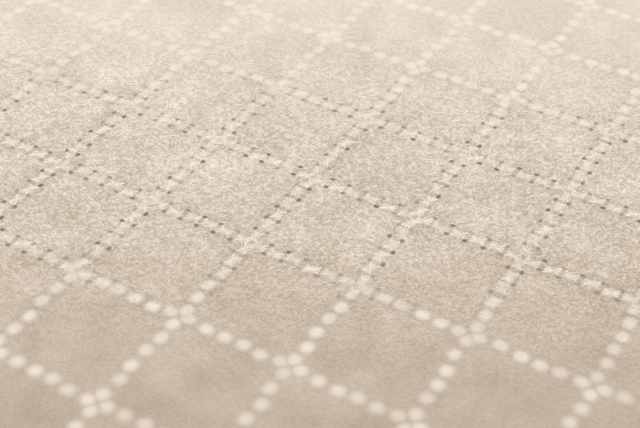
Reproduce this texture procedurally as a WebGL 2 fragment shader.

```glsl
#version 300 es
precision highp float;

uniform vec2 u_resolution;
out vec4 fragColor;

const float STITCHES = 6.0;      // stitches along one side of a square
const float HALF_WIDTH = 0.36;   // seam half width, in stitch lengths
const vec3 FAR_SUEDE = vec3(0.900, 0.853, 0.790);
const vec3 MID_SUEDE = vec3(0.856, 0.802, 0.736);
const vec3 NEAR_SUEDE = vec3(0.760, 0.690, 0.615);
const vec3 THREAD = vec3(0.985, 0.945, 0.890);
const vec3 HOLE = vec3(0.48, 0.41, 0.35);

float hash(vec2 p) {
  vec3 q = fract(vec3(p.xyx) * 0.1031);
  q += dot(q, q.yzx + 33.33);
  return fract((q.x + q.y) * q.z);
}

float noise(vec2 p) {
  vec2 i = floor(p), f = fract(p);
  f = f * f * (3.0 - 2.0 * f);
  float low = mix(hash(i), hash(i + vec2(1, 0)), f.x);
  float high = mix(hash(i + vec2(0, 1)), hash(i + vec2(1, 1)), f.x);
  return mix(low, high, f.y);
}

float fbm(vec2 p) {
  float sum = 0.0, amp = 0.5;
  for (int i = 0; i < 4; i++) {
    sum += amp * noise(p);
    p = mat2(1.6, 1.2, -1.2, 1.6) * p + 7.3;
    amp *= 0.5;
  }
  return sum / 0.9375;
}

float segment(vec2 p, vec2 a, vec2 b) {
  vec2 pa = p - a, ba = b - a;
  return length(pa - ba * clamp(dot(pa, ba) / dot(ba, ba), 0.0, 1.0));
}

float disc(float d, float radius, float soft) {
  return 1.0 - smoothstep(radius - soft, radius + soft, d);
}

// Slanted strands over a short padded core; defocus melts them into one bead
float stitch(vec2 p, float blur, float soft, float seed) {
  float lean = 0.22 * (seed - 0.5);
  float strand = 1.0;
  for (int k = -1; k <= 1; k++) {
    float slope = 0.19 * float(k);
    strand = min(strand, segment(p, vec2(-0.31, lean - slope), vec2(0.31, slope - lean)));
  }
  float body = length(p * vec2(1.0, 1.12));
  float core = disc(body, 0.29, 0.04 + soft);
  float sharp = max(disc(strand, 0.075, soft), core * 0.55);
  float bead = disc(body, 0.35, 0.05 + soft);
  return mix(sharp, bead, smoothstep(0.05, 0.6, blur)) * (0.75 + 0.35 * seed);
}

// x: thread cover, y: needle holes, z: pressed groove
vec3 seam(float along, float across, float blur) {
  float row = round(across);
  vec2 q = vec2(along, across - row) * STITCHES;
  float soft = 0.03 + 0.15 * blur + 0.3 * fwidth(along * STITCHES);
  float thread = 0.0;
  for (int k = -1; k <= 1; k++) {
    float id = floor(q.x) + float(k);
    float seed = hash(vec2(id, row * 17.0) + 200.0);
    vec2 center = vec2(id + 0.5 + 0.16 * (seed - 0.5), 0.2 * (fract(seed * 7.0) - 0.5));
    thread = max(thread, stitch(q - center, blur, soft, seed));
  }
  float side = sign(q.y);
  float depth = hash(vec2(round(q.x) + 90.0 * side, row + 300.0));
  vec2 toHole = vec2(q.x - round(q.x), abs(q.y) - HALF_WIDTH);
  float hole = disc(length(toHole * vec2(0.8, 1.0)), 0.11, soft);
  hole *= (0.25 + 0.75 * depth) * (1.0 - smoothstep(0.0, 0.6, blur));
  float groove = exp(-pow(q.y / (HALF_WIDTH * 1.6), 2.0));
  return vec3(thread, hole, groove);
}

// Tilted view plane to square grid units
vec2 toGrid(vec2 p) {
  mat3 view = mat3(0.1763, 0.0645, -0.0293,
                   -0.1574, 0.1024, -0.0528,
                   0.7715, 0.0879, 1.0);
  vec3 g = inverse(view) * vec3(p, 1.0);
  return g.xy / g.z;
}

vec3 suede(vec2 p, float blur) {
  float light = p.y + 0.16 * (fbm(p * 3.0) - 0.5);
  vec3 color = mix(FAR_SUEDE, MID_SUEDE, smoothstep(0.0, 0.5, light));
  color = mix(color, NEAR_SUEDE, smoothstep(0.4, 1.1, light));
  float mottle = fbm(p * vec2(13.0, 18.0) + 5.0) - 0.5;
  vec2 brushed = p + 0.008 * vec2(noise(p * 40.0), noise(p * 40.0 + 50.0));
  float nap = noise(brushed * vec2(110.0, 190.0)) - 0.5;
  float fiber = noise(brushed * vec2(230.0, 320.0) + 9.0) - 0.5;
  color += vec3(0.9, 1.0, 1.1) * mottle * 0.09;
  return color + nap * mix(0.095, 0.02, blur) + fiber * mix(0.14, 0.04, blur);
}

void main() {
  vec2 p = gl_FragCoord.xy / u_resolution.y;
  p.y = 1.0 - p.y;

  // Shallow focus band
  float offFocus = abs(p.y - 0.40 - 0.06 * p.x);
  float blur = smoothstep(0.07, 0.50, offFocus);

  vec2 grid = toGrid(p);
  vec3 rows = seam(grid.x, grid.y, blur);
  vec3 columns = seam(grid.y, grid.x, blur);
  vec3 sewn = max(rows, columns);

  // Cloth, groove, holes, then thread on top
  vec3 color = suede(p, blur);
  color *= 1.0 - 0.05 * sewn.z * (1.0 - blur);
  color = mix(color, HOLE, 0.85 * sewn.y);
  float fade = mix(0.95, 0.7, smoothstep(0.25, 0.0, p.y));
  vec3 yarn = THREAD * mix(1.0, 0.93, smoothstep(0.5, 1.0, p.y));
  yarn *= 1.0 - 0.12 * (1.0 - blur) * noise(p * vec2(150.0, 210.0) + 31.0);
  color = mix(color, yarn, clamp(sewn.x * fade, 0.0, 1.0));
  fragColor = vec4(clamp(color, 0.0, 1.0), 1.0);
}
```
